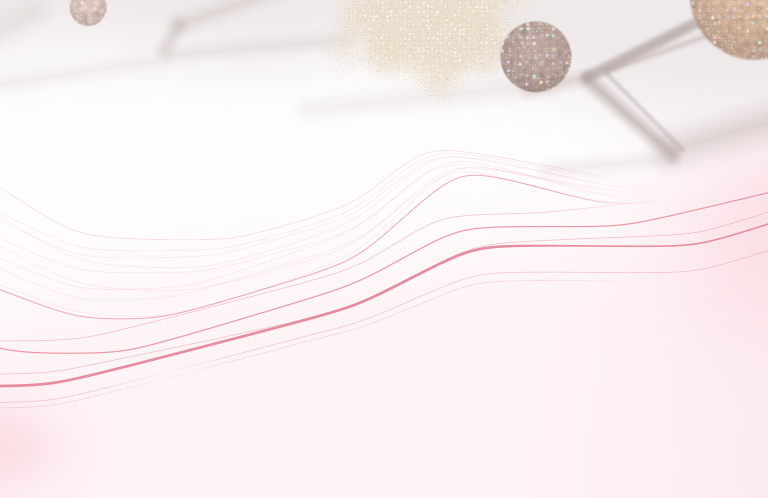
A Shadertoy shader for this background:

```glsl
// Pale blush backdrop: a grey, out-of-focus spray of twigs and glitter balls
// along the top, with fine rose strands sweeping over a white-to-pink ground.
// Strands are sums of soft bends; glitter is a jittered cell grid.

vec2 hash2(vec2 p) {
  vec3 q = fract(p.xyx * vec3(.1031, .1030, .0973));
  q += dot(q, q.yzx + 33.33);
  return fract((q.xx + q.yz) * q.zy);
}

float gradientNoise(vec2 p) {
  vec2 i = floor(p), f = fract(p), u = f * f * (3. - 2. * f), e = vec2(0, 1);
  float a = dot(hash2(i) - .5, f);
  float b = dot(hash2(i + e.yx) - .5, f - e.yx);
  float c = dot(hash2(i + e) - .5, f - e);
  float d = dot(hash2(i + 1.) - .5, f - 1.);
  return 2. * mix(mix(a, b, u.x), mix(c, d, u.x), u.y);
}

// Zero, then a unit slope, with a rounded corner at t = 0
float bend(float t) { return .5 * (t + sqrt(t * t + .003)); }

// rise: start, first slope, second slope, crest; tail: drop, turn, lift
float ridge(float x, float base, vec4 rise, vec3 tail) {
  return base + rise.y * bend(x - rise.x) + rise.z * bend(x - .72)
    - tail.x * bend(x - rise.w) + tail.z * bend(x - tail.y);
}

// Upper family: k = 0 is the lowest strand, k = 1 the highest
float strand(float x, float k) {
  float fall = mix(.4, .6, k);
  float y = mix(.416, .606, k) - fall * x + fall * bend(x - .155);
  return ridge(x, y, vec4(mix(.32, .47, k), .3, .7, mix(.92, .85, k)),
    vec3(mix(1.3, 1.2, k), 1.22, .4 - .4 * k));
}

// Antialiased rose line where g crosses zero
void ink(inout vec3 col, float g, float halfWidth, float amount) {
  float d = abs(g) / max(length(vec2(dFdx(g), dFdy(g))), 1e-6);
  float cover = clamp(halfWidth * iResolution.y - d + .5, 0., 1.);
  col = mix(col, vec3(.9, .53, .61), amount * cover);
}

// Blurred grey bar between the points ends.xy and ends.zw
void twig(inout vec3 col, vec2 p, vec4 ends, float width, float blur, float amount) {
  vec2 a = p - ends.xy, b = ends.zw - ends.xy;
  float d = length(a - b * clamp(dot(a, b) / dot(b, b), 0., 1.));
  float cover = 1. - smoothstep(width - blur, width + blur, d);
  col = mix(col, vec3(.7, .64, .63), amount * cover);
}

float glow(vec2 p, vec2 center, vec2 size) {
  vec2 q = (p - center) / size;
  return exp(-dot(q, q));
}

// Flake colour in rgb, coverage in a
vec4 glitter(vec2 p, float cells) {
  vec2 g = p * cells, h = hash2(floor(g)), t = hash2(floor(g) + 71.);
  float flake = 1. - smoothstep(.12, .38, length(fract(g) - .3 - .4 * h));
  return vec4(.9 + .1 * cos(6.28 * (t.x + vec3(0, .33, .67))), flake * t.y * t.y);
}

void ball(inout vec3 col, vec2 p, vec2 center, float radius, vec3 tone) {
  vec2 q = (p - center) / radius;
  float r = length(q), edge = max(.035, 1.5 / (radius * iResolution.y));
  vec3 body = tone * (1.03 - .1 * r * r + .05 * q.y);
  body *= 1. + .18 * gradientNoise(p * 85.);
  vec4 fine = glitter(p, 150.), coarse = glitter(p + 3., 75.);
  body = mix(body, fine.rgb, .55 * fine.a);
  body = mix(body, coarse.rgb, .85 * coarse.a);
  col = mix(col, body, 1. - smoothstep(1. - edge, 1. + edge, r));
}

void mainImage(out vec4 fragColor, in vec2 fragCoord) {
  vec2 p = fragCoord / iResolution.xy * vec2(1.542, 1);
  float x = p.x, y = p.y;

  // White-to-pink ground with corner glows
  vec3 col = mix(vec3(.995, .953, .963), vec3(.998, .993, .993), smoothstep(.2, .6, y - .12 * x));
  col = mix(col, vec3(.98, .84, .865), .75 * glow(p, vec2(1.6, .52), vec2(.24)));
  col = mix(col, vec3(.98, .85, .875), .8 * glow(p, vec2(0, .1), vec2(.12, .09)));
  col = mix(col, vec3(.985, .9, .915), .5 * glow(p, vec2(1.55, .05), vec2(.3)));

  // Grey haze and blurred folds
  float floorY = mix(.76, .64, smoothstep(.7, 1.35, x));
  float haze = smoothstep(0., .26, y - floorY + .05 * gradientNoise(p * vec2(3, 7)));
  col = mix(col, vec3(.925, .905, .9), .85 * haze);
  twig(col, p, vec4(-.05, .91, .07, .98), .01, .045, .28);
  twig(col, p, vec4(0, .83, .33, .88), .005, .03, .22);
  twig(col, p, vec4(.33, .9, .36, .95), .012, .016, .32);
  twig(col, p, vec4(.36, .95, .56, 1.02), .012, .024, .32);
  twig(col, p, vec4(.35, .89, .7, .92), .008, .024, .25);
  twig(col, p, vec4(.62, .78, 1.1, .83), .005, .04, .25);
  twig(col, p, vec4(1.1, .66, 1.35, .68), .005, .03, .25);
  twig(col, p, vec4(1.35, .7, 1.6, .77), .015, .055, .55);

  // Twigs on the right
  twig(col, p, vec4(1.18, .845, 1.4, .955), .011, .009, .75);
  twig(col, p, vec4(1.22, .858, 1.44, .935), .004, .011, .55);
  twig(col, p, vec4(1.18, .84, 1.35, .69), .011, .017, .7);
  twig(col, p, vec4(1.22, .85, 1.37, .7), .004, .007, .5);
  twig(col, p, vec4(1.18, .845, 1.06, .82), .008, .02, .45);

  // Golden glitter heap with ragged edge, then the balls
  float heap = length((p - vec2(.87, .97)) / vec2(.2, .16)) + .4 * gradientNoise(p * 14.);
  float cover = 1. - smoothstep(.55, 1.05, heap);
  vec4 flakes = glitter(p, 110.), dust = glitter(p + 5., 190.);
  col = mix(col, vec3(.92, .865, .79), .85 * cover);
  col = mix(col, vec3(.83, .74, .63), .7 * dust.a * (1. - smoothstep(.7, 1.35, heap)));
  col = mix(col, vec3(1, .98, .93), flakes.a * cover);
  ball(col, p, vec2(.177, .985), .037, vec3(.84, .75, .72));
  ball(col, p, vec2(1.076, .886), .071, vec3(.72, .63, .6));
  ball(col, p, vec2(1.515, 1.01), .13, vec3(.82, .69, .6));

  // Faint upper strands
  float fade = 1. - smoothstep(1.05, 1.36, x);
  for (int i = 1; i < 10; i++) {
    float k = float(i) / 9.;
    float sway = .014 * sin(x * 5. + k * 23.) * (1. - k) + .02 * sin(k * 40.) * exp(-6. * x);
    ink(col, y - strand(x, k) - sway, .0007, fade * (.17 + .13 * step(.95, k)));
  }

  // Rose strands, lightest to boldest
  float bold = ridge(x, .223, vec4(.1, .26, .29, .95), vec3(.57, 1.4, .35));
  float second = ridge(x, .288, vec4(.25, .3, .3, .92), vec3(.62, 1.25, .26));
  float light = ridge(x, .314, vec4(.16, .26, .45, .88), vec3(.72, 1.08, .12));
  float spread = smoothstep(.6, 1., x);
  float gap = 1. - .8 * exp(-100. * (x - .34) * (x - .34));
  ink(col, y - bold + .033 + .02 * spread, .0008, .4 * gap);
  ink(col, y - bold + .044 + .026 * spread, .0007, .3 * gap * fade);
  ink(col, y - bold - .012 - .012 * cos(4.2 * x), .0007, .5);
  ink(col, y - light, .0008, .45 * fade);
  ink(col, y - strand(x, 0.), .001, .7 * fade);
  ink(col, y - second - .012 * exp(-20. * x), .0012, .85);
  ink(col, y - bold, mix(.0027, .0016, smoothstep(.95, 1.2, x)), .95);
  fragColor = vec4(col, 1);
}
```
